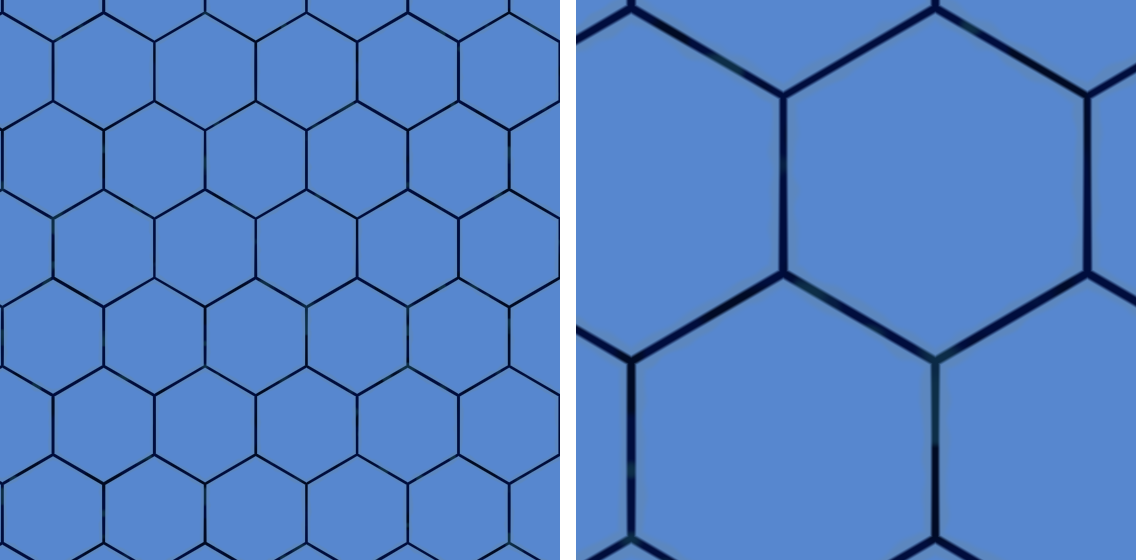
Left: the whole. Right: its middle third, enlarged.
This pattern is drawn by a Shadertoy shader. Its source:

```glsl
// Blue honeycomb of pointy-top hexagons with thin, slightly uneven navy outlines.

const float CELL_WIDTH = 0.181;               // canvas units
const vec2 CELL_CENTRE = vec2(0.1852, 0.8724);
const float ROW_STRETCH = 1.007;
const float HALF_LINE = 0.0138;               // cell widths from here on
const float LINE_BLUR = 0.007;
const float HALO_REACH = 0.041;
const float ROOT3 = 1.7320508;

const vec3 FILL = vec3(0.34, 0.53, 0.81);
const vec3 HALO = vec3(0.36, 0.53, 0.75);
const vec3 LINE_NAVY = vec3(0.0, 0.05, 0.24);
const vec3 LINE_BLACK = vec3(0.0, 0.04, 0.14);
const vec3 LINE_TEAL = vec3(0.05, 0.18, 0.28);

float hash21(vec2 p) {
    vec3 q = fract(vec3(p.xyx) * 0.1031);
    q += dot(q, q.yzx + 33.33);
    return fract((q.x + q.y) * q.z);
}

float valueNoise(vec2 p) {
    vec2 i = floor(p);
    vec2 f = fract(p);
    f = f * f * (3.0 - 2.0 * f);
    float low = mix(hash21(i), hash21(i + vec2(1.0, 0.0)), f.x);
    float high = mix(hash21(i + vec2(0.0, 1.0)), hash21(i + vec2(1.0)), f.x);
    return mix(low, high, f.y);
}

// Offset from the nearest centre of a hexagonal lattice of unit width.
vec2 hexOffset(vec2 p) {
    vec2 period = vec2(1.0, ROOT3);
    vec2 a = mod(p + 0.5 * period, period) - 0.5 * period;
    vec2 b = mod(p, period) - 0.5 * period;
    return dot(a, a) < dot(b, b) ? a : b;
}

// Distance to the nearest side of a hexagon of unit width.
float hexEdgeDistance(vec2 offset) {
    vec2 q = abs(offset);
    return 0.5 - max(q.x, dot(q, vec2(0.5, 0.5 * ROOT3)));
}

vec3 lineColour(vec2 p) {
    vec3 navy = mix(LINE_NAVY, LINE_BLACK, smoothstep(0.58, 0.8, valueNoise(p * 7.0)));
    return mix(navy, LINE_TEAL, smoothstep(0.7, 0.9, valueNoise(p * 9.0 + 80.0)));
}

void mainImage(out vec4 fragColor, in vec2 fragCoord) {
    vec2 uv = fragCoord / iResolution.y;
    vec2 p = (uv - CELL_CENTRE) / CELL_WIDTH;
    p.y /= ROW_STRETCH;
    vec2 grain = p + 40.0;                    // keeps hash inputs positive
    float pixel = 1.0 / (iResolution.y * CELL_WIDTH);
    float edge = hexEdgeDistance(hexOffset(p));

    // Muted, mottled fringe beside the outlines
    float reach = HALO_REACH * mix(0.7, 1.3, valueNoise(grain * 16.0));
    float halo = 1.0 - smoothstep(reach - 0.012, reach + 0.012, edge);
    vec3 colour = mix(FILL, HALO, halo);

    // Outlines of gently varying width and tone
    float halfLine = HALF_LINE * mix(0.84, 1.16, valueNoise(grain * 1.9));
    float soft = max(LINE_BLUR, 0.7 * pixel);
    float line = 1.0 - smoothstep(halfLine - soft, halfLine + soft, edge);
    colour = mix(colour, lineColour(grain), line);

    fragColor = vec4(colour, 1.0);
}
```
